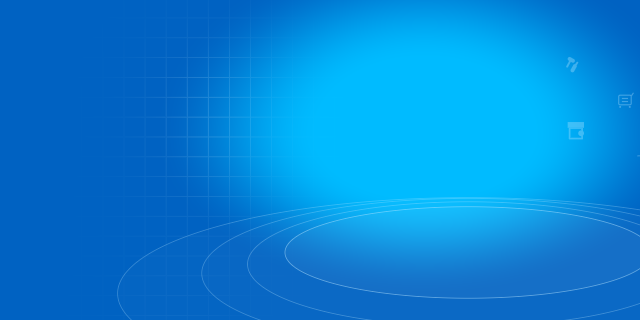
A Shadertoy shader for this background:

```glsl
// Blue stage backdrop: cyan glow, fading grid, elliptical floor rings and small shop icons.

// Colours
const vec3 DEEP_BLUE = vec3(0.0, 0.385, 0.76);
const vec3 CYAN = vec3(0.0, 0.735, 1.0);
const vec3 LINE_COLOR = vec3(0.72, 0.9, 1.0);

// Glow, in units of the canvas height
const vec2 GLOW_CENTER = vec2(1.328, 0.583);
const float GLOW_WIDTH = 0.807;
const float GLOW_ABOVE = 0.56;
const float GLOW_BELOW = 0.482;
const float GLOW_INNER = 0.4;
const float GLOW_OUTER = 1.05;

// Grid
const vec2 GRID_ORIGIN = vec2(0.651, 0.634);
const vec2 GRID_STEP = vec2(0.0659, 0.062);
const vec2 GRID_SPREAD = vec2(0.2, 0.27);
const vec2 GRID_LOW_CENTER = vec2(0.55, 0.1);
const float GRID_ALPHA = 0.24;
const float GRID_LOW_ALPHA = 0.06;
const float LINE_WIDTH = 0.0024;

// Floor rings: center height, horizontal radius, vertical radius, line opacity
const float RING_X = 1.4635;
const vec4 RINGS[4] = vec4[4](
    vec4(0.083, 1.096, 0.2995, 0.3),
    vec4(0.146, 0.833, 0.234, 0.3),
    vec4(0.1745, 0.690, 0.195, 0.32),
    vec4(0.211, 0.573, 0.143, 0.5));
const float RING_FILL = 0.015;
const float STAGE_FILL = 0.04;

// Icons
const float ICON_SIZE = 0.03;
const float ICON_ALPHA = 0.34;
const vec2 TOOLS_POS = vec2(1.789, 0.7995);
const vec2 CART_POS = vec2(1.953, 0.6875);
const vec2 SHOP_POS = vec2(1.7995, 0.591);
const vec2 DASH_POS = vec2(1.997, 0.513);

float box(vec2 p, vec2 halfSize) {
    vec2 d = abs(p) - halfSize;
    return length(max(d, 0.0)) + min(max(d.x, d.y), 0.0);
}

float capsule(vec2 p, vec2 a, vec2 b, float radius) {
    vec2 ab = b - a;
    return length(p - a - ab * clamp(dot(p - a, ab) / dot(ab, ab), 0.0, 1.0)) - radius;
}

float ellipse(vec2 p, vec2 r) {
    float k = length(p / r);
    return k * (k - 1.0) / max(length(p / (r * r)), 1e-4);
}

// Coverage of a shape from its signed distance
float cover(float d, float pixel) {
    return clamp(0.5 - d / pixel, 0.0, 1.0);
}

float glow(vec2 p) {
    vec2 q = p - GLOW_CENTER;
    q /= vec2(GLOW_WIDTH, q.y > 0.0 ? GLOW_ABOVE : GLOW_BELOW);
    return 1.0 - smoothstep(GLOW_INNER, GLOW_OUTER, length(q));
}

float grid(vec2 p, float pixel) {
    vec2 cell = (p - GRID_ORIGIN) / GRID_STEP;
    vec2 d = abs(fract(cell + 0.5) - 0.5) * GRID_STEP - 0.5 * LINE_WIDTH;
    vec2 q = (p - GRID_ORIGIN) / GRID_SPREAD;
    vec2 low = (p - GRID_LOW_CENTER) / GRID_SPREAD;
    float fade = GRID_ALPHA * exp(-dot(q, q)) + GRID_LOW_ALPHA * exp(-dot(low, low));
    return fade * cover(min(d.x, d.y), pixel);
}

float toolsIcon(vec2 p) {
    float d = capsule(p, vec2(-0.55, -0.25), vec2(-0.2, 0.4), 0.1);
    d = min(d, capsule(p, vec2(-0.3, 0.55), vec2(0.05, 0.35), 0.2));
    d = min(d, capsule(p, vec2(0.0, -0.65), vec2(0.25, -0.2), 0.2));
    return min(d, capsule(p, vec2(0.25, -0.2), vec2(0.5, 0.15), 0.1));
}

float cartIcon(vec2 p) {
    float d = abs(box(p, vec2(0.5, 0.35)) - 0.15) - 0.06;
    d = min(d, box(vec2(p.x, abs(p.y) - 0.16), vec2(0.32, 0.06)));
    d = min(d, capsule(p, vec2(0.65, 0.4), vec2(0.85, 0.7), 0.06));
    return min(d, length(vec2(abs(p.x) - 0.5, p.y + 0.72)) - 0.1);
}

float shopIcon(vec2 p) {
    float d = box(p - vec2(0.0, 0.62), vec2(0.85, 0.3));
    d = min(d, abs(box(p + vec2(0.0, 0.25), vec2(0.65, 0.55))) - 0.09);
    return min(d, length(p - vec2(0.55, -0.25)) - 0.3);
}

void mainImage(out vec4 fragColor, in vec2 fragCoord) {
    vec2 p = fragCoord / iResolution.y;
    float pixel = 1.0 / iResolution.y;
    vec3 color = mix(DEEP_BLUE, CYAN, glow(p));
    color = mix(color, LINE_COLOR, grid(p, pixel));

    // Translucent floor discs and their rims
    for (int i = 0; i < 4; i++) {
        vec4 ring = RINGS[i];
        float d = ellipse(p - vec2(RING_X, ring.x), ring.yz);
        color = mix(color, vec3(1.0), cover(d, pixel) * (i == 3 ? STAGE_FILL : RING_FILL));
        color = mix(color, LINE_COLOR, cover(abs(d) - 0.5 * LINE_WIDTH, pixel) * ring.w);
    }

    // Icons
    float icons = min(toolsIcon((p - TOOLS_POS) / ICON_SIZE), cartIcon((p - CART_POS) / ICON_SIZE));
    icons = min(icons, shopIcon((p - SHOP_POS) / ICON_SIZE));
    icons = min(icons, box((p - DASH_POS) / ICON_SIZE, vec2(0.15, 0.05)));
    color = mix(color, LINE_COLOR, cover(icons * ICON_SIZE, pixel) * ICON_ALPHA);
    fragColor = vec4(color, 1.0);
}
```
